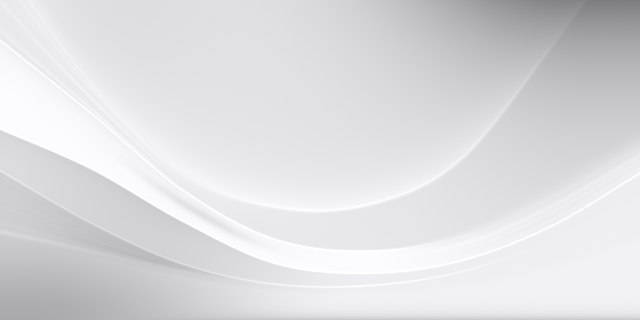
Write a Shadertoy shader that draws this background.

```glsl
// Draws soft silver ribbons sweeping in wide bowl-shaped arcs over a pale grey backdrop.

const int KNOTS = 8;
const float WIDTH = 2.0; // canvas spans 2 x 1 units

// Knot heights of each sweeping edge, evenly spaced from left to right.
const float BOWL[KNOTS]   = float[KNOTS](1.160, 0.747, 0.458, 0.352, 0.357, 0.490, 0.840, 1.230);
const float CREST[KNOTS]  = float[KNOTS](0.875, 0.646, 0.406, 0.253, 0.216, 0.258, 0.383, 0.544);
const float KEEL[KNOTS]   = float[KNOTS](0.596, 0.471, 0.307, 0.177, 0.146, 0.182, 0.289, 0.458);
const float FOLD[KNOTS]   = float[KNOTS](0.466, 0.302, 0.174, 0.112, 0.107, 0.148, 0.245, 0.388);
const float GROUND[KNOTS] = float[KNOTS](0.276, 0.216, 0.151, 0.107, 0.091, 0.110, 0.167, 0.258);

float hash(float n) {
    n = fract(n * 0.1031);
    n *= n + 33.33;
    return fract(n * (n + n));
}

float glow(float d, float width) {
    return exp(-d * d / (width * width));
}

// Glow that fades only on the positive side of an edge.
float halo(float d, float width) {
    return exp(-max(d, 0.0) / width);
}

// Knot height, continued in a straight line past both ends.
float knot(float h[KNOTS], int i) {
    if (i < 0) return 2.0 * h[0] - h[1];
    if (i >= KNOTS) return 2.0 * h[KNOTS - 1] - h[KNOTS - 2];
    return h[i];
}

// Approximate signed distance to a Catmull-Rom curve, positive above it.
float curveDistance(vec2 p, float h[KNOTS]) {
    float scale = float(KNOTS - 1) / WIDTH;
    float s = p.x * scale;
    int i = clamp(int(floor(s)), 0, KNOTS - 2);
    float t = s - float(i);
    float h0 = knot(h, i - 1), h1 = knot(h, i), h2 = knot(h, i + 1), h3 = knot(h, i + 2);
    float a = 0.5 * (3.0 * (h1 - h2) + h3 - h0);
    float b = 0.5 * (2.0 * h0 - 5.0 * h1 + 4.0 * h2 - h3);
    float c = 0.5 * (h2 - h0);
    float height = ((a * t + b) * t + c) * t + h1;
    float slope = ((3.0 * a * t + 2.0 * b) * t + c) * scale;
    return (p.y - height) / sqrt(1.0 + slope * slope);
}

// Fine strands spread between two edges.
float strands(float upper, float lower, float seed, float width) {
    float sum = 0.0;
    for (int i = 0; i < 6; i++) {
        float n = float(i) + seed;
        float d = mix(upper, lower, (float(i) + hash(n)) / 6.0);
        sum += glow(d, width) * (0.4 + 0.6 * hash(n + 17.0));
    }
    return sum;
}

void mainImage(out vec4 fragColor, in vec2 fragCoord) {
    vec2 p = fragCoord / iResolution.xy * vec2(WIDTH, 1.0);
    float px = 1.0 / iResolution.y;
    float hair = max(0.003, px);
    float bowl = curveDistance(p, BOWL);
    float crest = curveDistance(p, CREST);
    float keel = curveDistance(p, KEEL);
    float fold = curveDistance(p, FOLD);
    float ground = curveDistance(p, GROUND);
    float left = 1.0 - smoothstep(0.45, 1.15, p.x);
    float right = smoothstep(1.1, 1.8, p.x);

    // Backdrop: bright bowl and a dark upper right corner
    float corner = 0.41 * glow(max(1.85 - p.x, 0.0), 0.58) * exp((p.y - 1.0) / 0.26);
    float low = 1.0 - smoothstep(0.35, 0.95, p.y);
    float inside = 0.895 + 0.085 * halo(bowl, 0.085) * mix(0.45, 1.0, low);
    inside -= 0.025 * glow(length(p - vec2(0.35, 1.0)), 0.35);
    float outside = 0.915 + 0.025 * halo(-bowl, 0.05) * left - 0.015 * right;
    float softness = mix(0.004, 0.03, 1.0 - smoothstep(0.4, 0.85, p.x));
    float light = mix(outside, inside, smoothstep(-softness, softness, bowl));
    light += 0.035 * glow(bowl, 0.006) * smoothstep(0.5, 1.0, p.x) * (1.0 - smoothstep(0.7, 0.97, p.y));
    light += 0.03 * strands(bowl, crest, 3.0, hair) * (1.0 - smoothstep(0.35, 0.62, p.x));
    light -= corner;

    // White ribbon between crest and keel
    float ribbon = mix(0.99, 0.925, right) - 0.05 * left * halo(-crest, 0.035);
    float crease = mix(crest, keel, 0.4);
    ribbon -= 0.09 * glow(crease, 0.014) * glow(p.x - 0.63, 0.17);
    ribbon += 0.022 * strands(crest, keel, 8.0, 2.0 * hair) * right;
    float crestEdge = mix(px, 0.06, smoothstep(1.1, 1.9, p.x));
    light = mix(ribbon, light, smoothstep(-crestEdge, crestEdge, crest));
    light += 0.07 * glow(crest, hair) * (1.0 - smoothstep(1.0, 1.6, p.x));

    // Shaded underside between keel and fold
    float under = mix(0.935, 0.825, left) + 0.04 * glow(p.x, 0.25);
    under -= 0.035 * left * halo(-keel, 0.025);
    light = mix(under, light, smoothstep(-px, px, keel));
    light += 0.07 * glow(keel, hair);

    // Darker fold that fades into the pale right side
    float shadow = mix(0.94, 0.765, left) + 0.05 * glow(p.x, 0.2);
    shadow -= 0.045 * left * glow(ground, 0.06) * smoothstep(0.1, 0.5, p.x);
    float foldEdge = mix(px, 0.04, right);
    light = mix(shadow, light, smoothstep(-foldEdge, foldEdge, fold));
    light += 0.065 * glow(fold, hair) * (1.0 - right);
    light += 0.012 * strands(fold, ground, 14.0, hair) * left;

    // Ground: grey on the left, nearly white on the right, dim along the base
    float grey = 0.67 + 0.13 * smoothstep(0.0, 0.28, p.y);
    float base = mix(grey, 0.95, smoothstep(0.1, 1.1, p.x));
    base -= 0.17 * halo(p.y, 0.016) * smoothstep(0.3, 1.1, p.x);
    light = mix(base, light, smoothstep(-0.022, 0.012, ground));
    light += 0.04 * glow(ground, 0.008) * left;

    // Cool tint and a trace of grain against banding
    float grain = hash(fragCoord.x + 57.3 * hash(fragCoord.y)) - 0.5;
    vec3 coolTint = vec3(-0.004, -0.002, 0.007);
    fragColor = vec4(clamp(vec3(light) + coolTint + grain * 0.004, 0.0, 1.0), 1.0);
}
```
